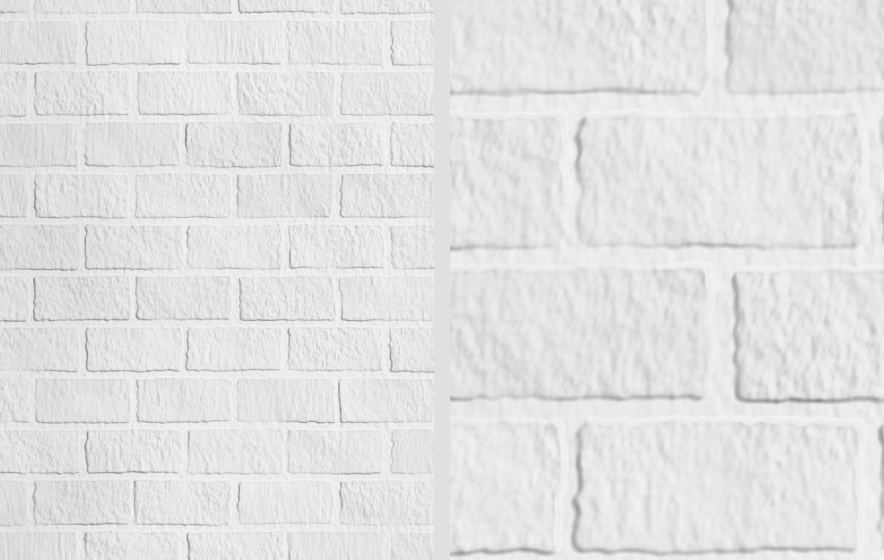
Left: the whole. Right: its middle third, enlarged.
This texture is drawn by a WebGL 1 fragment shader. Its source:

```glsl
precision highp float;
// White painted brick wall in running bond, about 4.3 bricks by 11 courses.
// Each brick is a ragged rounded box in a rough height field; the slope of
// that field towards a light at the upper right gives the shading.

uniform vec2 u_resolution;

const vec2 BRICK_PITCH = vec2(0.1816, 0.0914); // in canvas heights
const vec2 WALL_ORIGIN = vec2(0.057, 0.0573);  // a joint crossing
const vec2 HALF_JOINT = vec2(0.0062, 0.0062);
const vec2 LIGHT_STEP = vec2(0.0015, 0.0011);
const vec3 PAINT = vec3(1.0);

float hash(vec2 p) {
  vec3 q = fract(vec3(p.xyx) * 0.1031);
  q += dot(q, q.yzx + 33.33);
  return fract((q.x + q.y) * q.z);
}

float noise(vec2 p) {
  vec2 i = floor(p);
  vec2 f = fract(p);
  f = f * f * (3.0 - 2.0 * f);
  float low = mix(hash(i), hash(i + vec2(1.0, 0.0)), f.x);
  float high = mix(hash(i + vec2(0.0, 1.0)), hash(i + 1.0), f.x);
  return mix(low, high, f.y);
}

float fbm(vec2 p) {
  float sum = 0.0;
  float gain = 0.5;
  for (int i = 0; i < 3; i++) {
    sum += gain * noise(p);
    p = p * 1.9 + 17.3;
    gain *= 0.65;
  }
  return sum;
}

float roundedBox(vec2 p, vec2 halfSize, float radius) {
  vec2 q = abs(p) - halfSize + radius;
  return length(max(q, 0.0)) + min(max(q.x, q.y), 0.0) - radius;
}

// Displacement that makes the edges wavy and chipped
vec2 ragged(vec2 p) {
  vec2 wave = vec2(noise(p * 20.0), noise(p * 20.0 + 41.0)) - 0.5;
  vec2 chip = vec2(noise(p * 130.0 + 7.0), noise(p * 130.0 + 63.0)) - 0.5;
  return vec2(0.005, 0.003) * wave + vec2(0.0042, 0.0026) * chip;
}

// Brick number in xy, position from the brick centre in zw
vec4 brickCell(vec2 p) {
  vec2 grid = (p - WALL_ORIGIN) / BRICK_PITCH;
  float course = floor(grid.y);
  grid.x -= 0.5 * mod(course, 2.0);
  return vec4(floor(grid), (fract(grid) - 0.5) * BRICK_PITCH);
}

// x: brick coverage, y: surface height, z: soft crease inside the edge
vec3 wallSurface(vec2 p) {
  vec4 cell = brickCell(p + ragged(p));
  vec2 id = cell.xy + 50.0;
  vec2 shift = vec2(hash(id), hash(id + 9.0)) - 0.5;
  vec2 shrink = vec2(hash(id + 23.0), hash(id + 31.0)) - 0.5;
  vec2 halfSize = 0.5 * BRICK_PITCH - HALF_JOINT - shrink * vec2(0.003, 0.0015);
  float d = roundedBox(cell.zw - shift * vec2(0.005, 0.0015), halfSize, 0.006);
  float brick = 1.0 - smoothstep(-0.0018, 0.0018, d);
  float crease = 1.0 - smoothstep(0.0, 0.0028, abs(d + 0.0015));

  // Thick paint softens some stretches of edge
  float edgeHeight = mix(0.12, 0.95, smoothstep(0.2, 0.8, noise(p * 17.0 + 80.0)));

  // Stucco grain, taller than wide, drawn into long strokes on some bricks
  float streak = smoothstep(0.4, 0.95, hash(id + 57.0));
  float grain = fbm(p * vec2(150.0, 82.0) + 11.0);
  float strokes = fbm(p * vec2(165.0, 34.0) + 29.0);
  float patchy = mix(0.5, 1.45, noise(p * 24.0 + 5.0));
  float relief = mix(grain, strokes, 0.7 * streak) * patchy;

  // Mortar is mostly smooth, rough where the plaster spilled over
  float mortar = mix(0.3, 0.75, noise(p * 13.0 + 33.0)) * grain;
  float height = brick * edgeHeight + mix(mortar, relief, brick);
  return vec3(brick, height, crease * (0.4 + edgeHeight));
}

// Uneven light: dimmer at the left, with faint broad stains
float wallLight(vec2 p, float aspect) {
  float left = 1.0 - smoothstep(0.0, 0.45, p.x / aspect);
  return 0.012 - 0.034 * left + 0.02 * (noise(p * 7.0) - 0.5);
}

void main() {
  vec2 p = gl_FragCoord.xy / u_resolution.y;
  float aspect = u_resolution.x / u_resolution.y;

  vec3 lit = wallSurface(p + LIGHT_STEP);
  vec3 unlit = wallSurface(p - LIGHT_STEP);
  float slope = lit.y - unlit.y;
  float brick = 0.5 * (lit.x + unlit.x);
  float crease = 0.5 * (lit.z + unlit.z);

  // Face and joint tones, varied from brick to brick
  vec2 id = brickCell(p).xy + 50.0;
  float face = 0.887 + 0.018 * (hash(id + 71.0) - 0.5);
  float tone = mix(0.908, face, brick) + wallLight(p, aspect);

  // Shade on slopes facing away, weaker highlight on slopes facing the light
  tone -= 0.22 * max(slope, 0.0);
  tone += 0.13 * min(max(-slope, 0.0), 0.28);
  tone -= 0.034 * crease;
  tone += 0.014 * (noise(p * 330.0) - 0.5);

  gl_FragColor = vec4(PAINT * clamp(tone, 0.55, 0.95), 1.0);
}
```
